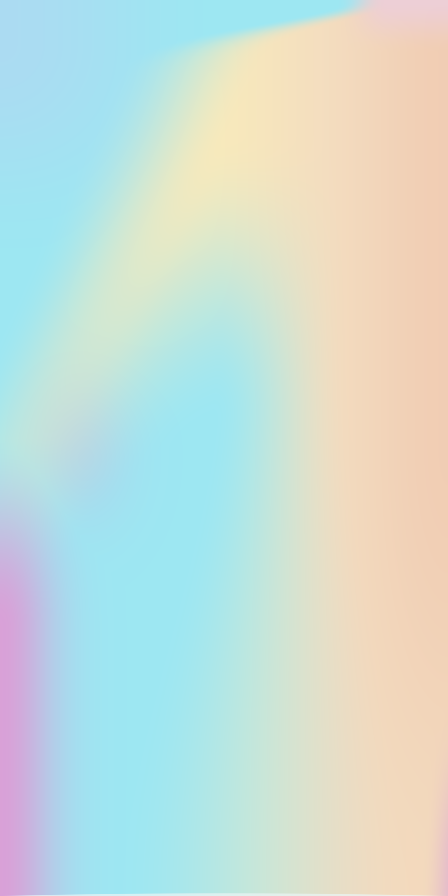
Give the GLSL for this background, as a WebGL 2 fragment shader.

```glsl
#version 300 es
precision highp float;
// Soft pastel gradient: a cream arch over cyan, a peach side and lavender corners.

uniform vec2 u_resolution;
out vec4 fragColor;

const vec3 CYAN     = vec3(0.615, 0.905, 0.950);
const vec3 SKY      = vec3(0.670, 0.860, 0.950);
const vec3 YELLOW   = vec3(0.970, 0.915, 0.735);
const vec3 CREAM    = vec3(0.953, 0.862, 0.750);
const vec3 PEACH    = vec3(0.943, 0.805, 0.705);
const vec3 BLUSH    = vec3(0.930, 0.810, 0.840);
const vec3 LAVENDER = vec3(0.850, 0.630, 0.845);
const vec3 PALE     = vec3(0.920, 0.960, 0.960);

const float ARCH_TOP    = 0.49;   // x of the arch edge, before its crest
const float ARCH_SLOPE  = 0.90;   // leftward drift of the edge per height
const float CREST_REACH = 0.35;   // how far the crest bends right
const float CREST_DEPTH = 0.035;
const float HOLLOW_TOP  = 0.31;   // depth where cyan returns under the arch
const float HOLLOW_SOFT = 0.16;
const float LAVENDER_WIDTH = 0.12;
const float RIM_HEIGHT  = 0.003;

float bell(vec2 v) {
    return exp(-dot(v, v));
}

// Cover of everything right of the curved outer arch edge
float archCover(vec2 p) {
    float edge = max(ARCH_TOP - ARCH_SLOPE * p.y, 0.05)
               + CREST_REACH * bell(vec2(p.y / CREST_DEPTH, 0.0));
    float soft = mix(0.06, 0.16, smoothstep(0.0, 0.08, p.y));
    return smoothstep(-soft, soft, p.x - edge);
}

// Cyan hollow under the arch, starting lower towards the left
float hollowCover(vec2 p) {
    float start = HOLLOW_TOP + 0.75 * pow(max(0.5 - p.x, 0.0), 1.5);
    return smoothstep(-HOLLOW_SOFT, HOLLOW_SOFT, p.y - start);
}

// Warm right side, whose edge softens downwards
float sideCover(vec2 p) {
    float spread = smoothstep(0.4, 1.0, p.y);
    return smoothstep(mix(0.48, 0.25, spread), mix(0.78, 0.92, spread), p.x);
}

vec3 warmColor(vec2 p) {
    vec3 color = mix(YELLOW, CREAM, smoothstep(0.45, 0.80, p.x));
    float peach = smoothstep(0.7, 1.0, p.x) * (1.0 - 0.8 * smoothstep(0.5, 1.0, p.y));
    return mix(color, PEACH, peach);
}

void main() {
    vec2 p = gl_FragCoord.xy / u_resolution;
    p.y = 1.0 - p.y;   // depth below the top edge

    // Cool ground
    float sky = (1.0 - smoothstep(0.0, 0.5, p.x)) * (1.0 - smoothstep(0.05, 0.3, p.y));
    vec3 color = mix(CYAN, SKY, sky);

    // Warm arch and side
    float warm = archCover(p) * (1.0 - hollowCover(p) * (1.0 - sideCover(p)));
    color = mix(color, warmColor(p), warm);

    // Blush in the upper right corner
    float blush = smoothstep(0.75, 0.87, p.x) * (1.0 - smoothstep(0.0, 0.06, p.y));
    color = mix(color, BLUSH, blush);

    // Lavender on the lower left, its haze, and the lower right corner
    float glow = smoothstep(0.48, 0.70, p.y) * bell(vec2(p.x / LAVENDER_WIDTH, 0.0));
    float haze = 0.2 * bell((p - vec2(0.19, 0.51)) / vec2(0.11, 0.08));
    float corner = 0.8 * smoothstep(0.94, 1.04, p.x + 0.1 * (p.y - 1.0))
                 * smoothstep(0.78, 0.97, p.y);
    color = mix(color, LAVENDER, max(glow, max(haze, corner)));

    // Thin pale rim, bowed along the bottom
    float bow = 2.0 * p.x - 1.0;
    float rim = p.y - 1.0 + RIM_HEIGHT * (1.0 - bow * bow);
    float pixel = 1.0 / u_resolution.y;
    color = mix(color, PALE, 0.7 * smoothstep(-0.5 * pixel, 0.5 * pixel, rim));

    fragColor = vec4(color, 1.0);
}
```
